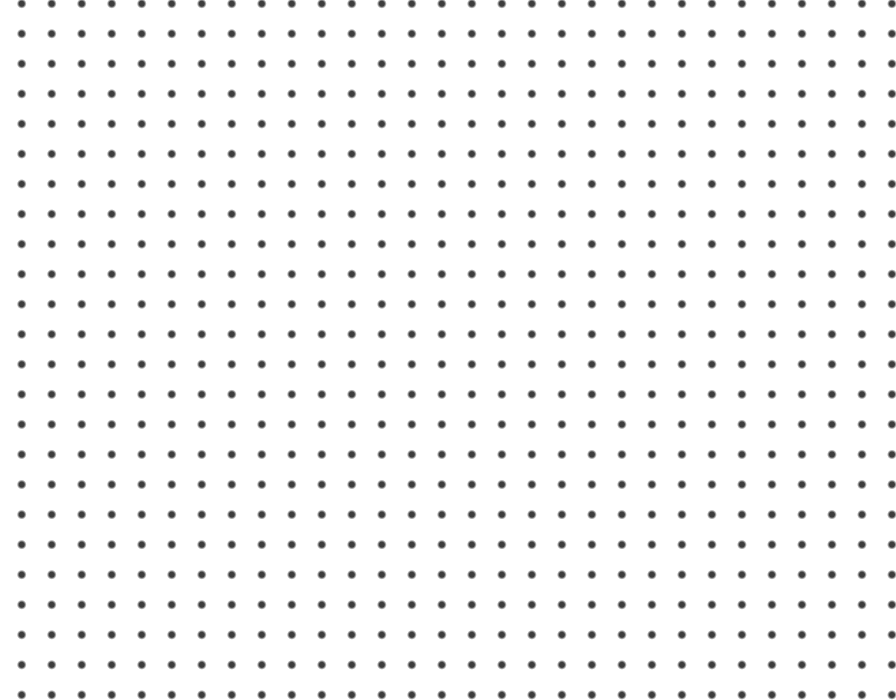
A Shadertoy shader for this pattern:

```glsl
#define PITCH vec2(0.04287, 0.04293)      // dot spacing, in canvas heights
#define FIRST_DOT vec2(0.0310, 0.0053)    // offset from the top left corner
#define DOT_RADIUS 0.0053
#define EDGE_SOFTNESS 0.0017
#define PAPER_COLOR vec3(1.0)
#define DOT_COLOR vec3(0.24)

// Signed distance to the nearest dot of the grid
float dotGridDistance(vec2 p) {
    vec2 cell = (fract((p - FIRST_DOT) / PITCH + 0.5) - 0.5) * PITCH;
    return length(cell) - DOT_RADIUS;
}

void mainImage(out vec4 fragColor, in vec2 fragCoord) {
    // Height units, measured down from the top left corner
    vec2 p = vec2(fragCoord.x, iResolution.y - fragCoord.y) / iResolution.y;

    // Soft ink edge, never thinner than a pixel
    float halfEdge = max(EDGE_SOFTNESS, 0.6 / iResolution.y);
    float ink = clamp(0.5 - 0.5 * dotGridDistance(p) / halfEdge, 0.0, 1.0);

    fragColor = vec4(mix(PAPER_COLOR, DOT_COLOR, ink), 1.0);
}
```
